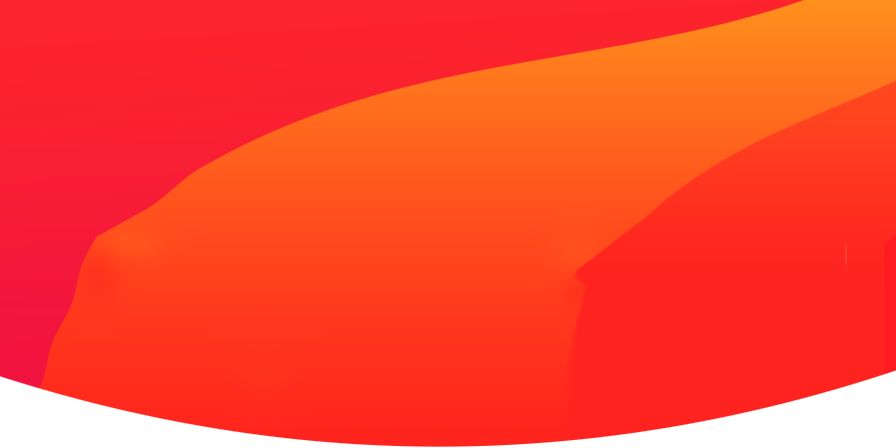
Give the GLSL for this background, as a WebGL 2 fragment shader.

```glsl
#version 300 es
precision highp float;

uniform vec2 u_resolution;
out vec4 fragColor;

#define CRIMSON vec3(0.945, 0.075, 0.250)
#define SCARLET vec3(0.988, 0.140, 0.175)
#define PAPER vec3(1.0)
#define SLIVER vec3(1.0, 0.50, 0.35)
#define BOWL_CENTER vec2(0.98, 0.003)
#define BOWL_BEND 0.1635

// Antialiased coverage, where positive distance is inside
float cover(float d) {
  return clamp(d / max(fwidth(d), 1e-5) + 0.5, 0.0, 1.0);
}

float glow(vec2 p, vec2 center, vec2 radius) {
  vec2 q = (p - center) / radius;
  return exp(-dot(q, q));
}

float cubic(float x, vec4 k) {
  return k.x + x * (k.y + x * (k.z + x * k.w));
}

// Large orange fold: a rising crest and a wavy left flank
float orangeFold(vec2 p) {
  float crest = cubic(p.x - 1.1, vec4(0.848, 0.19, -0.10, 0.204));
  float shoulder = 0.469 + 0.555 * (p.x - 0.211);
  float top = mix(shoulder, crest, smoothstep(0.32, 0.44, p.x));
  float left = 0.086 + 0.381 * (p.y - 0.141) + 0.005 * cos(36.0 * (p.y - 0.323));
  return min(top - p.y, p.x - left);
}

// Red fold on the right: a curved crest with a pointed tip
float redCrest(vec2 p) {
  float crest = cubic(p.x - 1.693, vec4(0.685, 0.50, -0.459, 0.857));
  float shoulder = 0.388 + 0.77 * (p.x - 1.276);
  return mix(shoulder, crest, smoothstep(1.40, 1.50, p.x)) - p.y;
}

float redFlank(vec2 p) {
  float rise = max(p.y - 0.1, 0.0);
  float left = 1.268 + 0.6 * rise * rise - 0.034 * smoothstep(0.355, 0.388, p.y);
  return p.x - left;
}

vec3 orangeColor(vec2 p) {
  float green = cubic(p.y, vec4(0.135, 0.25, 0.18, 0.0));
  // Light and shade at the two corners
  green += 0.05 * glow(p, vec2(0.29, 0.455), vec2(0.07, 0.035));
  green -= 0.06 * glow(p, vec2(0.215, 0.39), vec2(0.05, 0.07));
  green += 0.04 * glow(p, vec2(1.29, 0.43), vec2(0.05, 0.06));
  green -= 0.05 * glow(p, vec2(1.29, 0.355), vec2(0.035, 0.04));
  green += 0.015 * glow(p, vec2(0.59, 0.15), vec2(0.06));
  return vec3(1.0, green, 0.115);
}

vec3 redColor(vec2 p) {
  float green = 0.138 + 0.145 * smoothstep(0.34, 0.86, p.y);
  return vec3(1.0, green, 0.122);
}

void main() {
  vec2 p = gl_FragCoord.xy / u_resolution.y;
  p.x *= 2.0 * u_resolution.y / u_resolution.x;

  // Crimson backdrop
  vec3 color = mix(CRIMSON, SCARLET, smoothstep(0.08, 0.95, p.y - 0.06 * p.x));

  // Folds, the red flank fading toward the bottom
  color = mix(color, orangeColor(p), cover(orangeFold(p)));
  float flank = redFlank(p);
  float softness = mix(0.03, 0.006, smoothstep(0.05, 0.3, p.y));
  float red = cover(redCrest(p)) * smoothstep(-softness, softness, flank);
  color = mix(color, redColor(p), red);

  // Darker strip at the right border
  float strip = min(p.x - 1.974, 0.456 + 0.8 * (p.x - 1.974) - p.y);
  color = mix(color, vec3(1.0, 0.105, 0.13), cover(strip));

  // Thin bright sliver
  vec2 s = abs(p - vec2(1.888, 0.431)) / vec2(0.0025, 0.032);
  color = mix(color, SLIVER, 0.5 * clamp(1.0 - s.x, 0.0, 1.0) * smoothstep(1.0, 0.4, s.y));

  // White bowl cut along the bottom
  float dx = p.x - BOWL_CENTER.x;
  float bowl = BOWL_CENTER.y + BOWL_BEND * dx * dx - p.y;
  color = mix(color, PAPER, cover(bowl));

  fragColor = vec4(color, 1.0);
}
```
